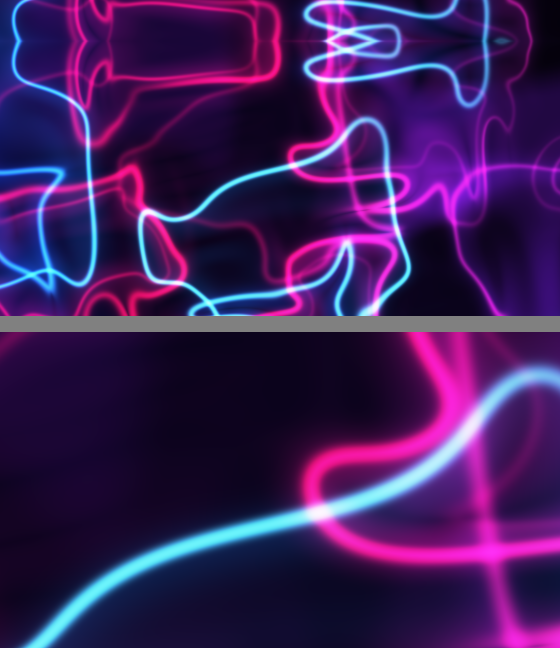
Top, the full canvas; bottom, a detail of the centre.
A Shadertoy shader for this background:

```glsl
// Neon liquid strands over a dark violet backdrop.
// Contours of rotated, sine-warped fields become glowing lines, each with
// a soft skirt that is wider on one side, tinted by position on the canvas.

// Smooth folded field made of layered sine warps, about -2 to 2.
float flow(vec2 p, float seed) {
    p += seed * vec2(1.37, 2.11);
    for (float i = 1.0; i < 3.5; i++) {
        p = mat2(0.8, 0.6, -0.6, 0.8) * p;
        p += 0.62 / i * sin(p.yx * (0.2 + 1.2 * i) + seed + vec2(0.0, 1.9) * i);
    }
    return sin(p.x) + sin(p.y);
}

// Contour of the field at a level: x is the sharp core, y the soft skirt.
vec2 strand(vec2 p, float scale, float seed, float level, float width) {
    vec2 e = vec2(0.002, 0.0);
    float f = flow(p * scale, seed);
    vec2 slope = vec2(flow((p + e) * scale, seed) - f,
                      flow((p + e.yx) * scale, seed) - f) / e.x;
    f -= level;
    // The added constant lets the line flare where the field is flat.
    float d = abs(f) / (length(slope) + 0.45 * scale);
    float w = max(width, 0.9 / iResolution.y);
    float spread = f > 0.0 ? 0.06 : 0.016;
    return vec2(exp(-d * d / (w * w)), exp(-d / spread));
}

void mainImage(out vec4 fragColor, in vec2 fragCoord) {
    vec2 p = fragCoord / iResolution.y;
    float side = p.x * iResolution.y / iResolution.x;

    // Slow drifts steer hue, brightness and line width.
    float drift = 0.5 + 0.25 * flow(p * 2.2, 4.0);
    float pulse = 0.5 + 0.25 * flow(p * 3.4, 9.0);
    float right = smoothstep(0.4, 0.8, side + 0.3 * (drift - 0.5));
    float left = 1.0 - smoothstep(0.0, 0.3, side + 0.15 * (pulse - 0.5));

    vec3 hot = mix(vec3(1.0, 0.04, 0.27), vec3(0.86, 0.09, 0.58), right);
    vec3 cold = mix(vec3(0.32, 0.92, 1.0), vec3(0.07, 0.42, 1.0), 0.7 * left);
    vec3 violet = mix(vec3(0.5, 0.04, 0.38), vec3(0.42, 0.1, 0.78), right);

    // Backdrop with violet pools and a blue left edge.
    float pool = smoothstep(0.2, 1.5, flow(p * 4.6, 2.6));
    vec3 col = vec3(0.035, 0.01, 0.095);
    col += vec3(0.22, 0.05, 0.42) * pool * mix(0.25, 1.0, right);
    col += vec3(0.01, 0.1, 0.42) * left * (0.1 + 0.9 * pulse * pulse);

    // A mirror fold near the top makes a faint horizontal seam.
    vec2 q = vec2(p.x, 0.87 - abs(p.y - 0.87));
    col += vec3(0.28, 0.02, 0.16) * exp(-abs(p.y - 0.87) / 0.006)
         * smoothstep(0.5, 0.8, pulse);

    // Warm strands: a main ribbon, its echo, and a soft veil on the right.
    vec2 ribbon = strand(q, 7.2, 1.3, 0.2, mix(0.004, 0.012, drift));
    vec2 echo = strand(q, 7.2, 1.3, 0.8, 0.006);
    vec2 veil = strand(q, 6.2, 7.7, 0.4, mix(0.005, 0.011, pulse));
    float warmth = mix(0.3, 1.0, smoothstep(0.25, 0.6, pulse));
    col += warmth * (hot * 0.75 * ribbon.x + mix(hot, violet, 0.5) * 0.5 * ribbon.y);
    col += (1.2 - warmth) * (hot * 0.6 * echo.x + violet * 0.3 * echo.y);
    col += mix(0.25, 0.85, right) * (hot * 0.7 * veil.x + violet * 0.55 * veil.y);

    // Cold strands: long thin bright lines and a few small closed rings.
    vec2 line = strand(q, 5.2, 6.2, 0.3, mix(0.003, 0.0085, pulse));
    vec2 ring = strand(q, 6.5, 3.7, 1.5, 0.007);
    float chill = mix(0.4, 1.0, smoothstep(0.25, 0.5, drift));
    col += chill * (cold * line.x + vec3(0.03, 0.24, 0.42) * 0.5 * line.y);
    col += cold * 0.85 * ring.x + vec3(0.05, 0.2, 0.6) * 0.45 * ring.y;

    // Sink the quiet areas and roll off the overlaps.
    col *= mix(0.5, 1.12, smoothstep(0.2, 0.6, 0.5 * (drift + pulse)));
    col = min(col, 0.75 + 0.25 * (1.0 - exp(-4.0 * max(col - 0.75, 0.0))));
    fragColor = vec4(col, 1.0);
}
```
